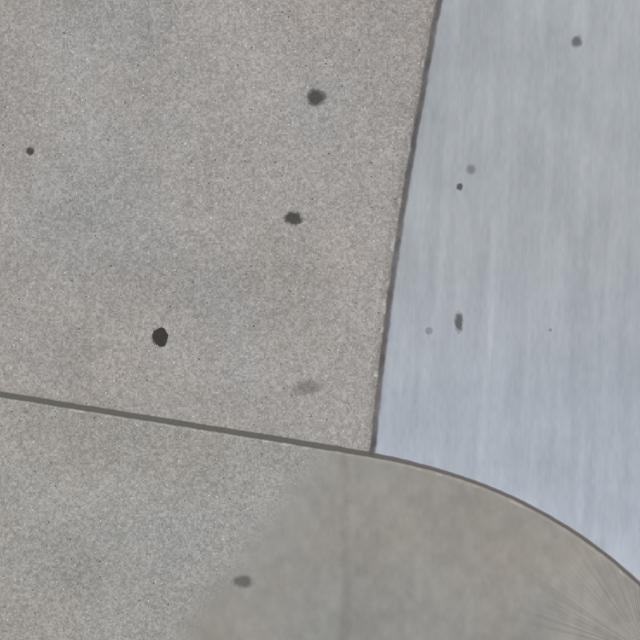
Reproduce this texture procedurally as a WebGL 1 fragment shader.

```glsl
precision highp float;
// Weathered concrete slabs divided by a leaning joint and a sweeping curved joint.
uniform vec2 u_resolution;

float hash(vec2 p) {
  vec3 q = fract(vec3(p.xyx) * 0.1031);
  q += dot(q, q.yzx + 33.33);
  return fract((q.x + q.y) * q.z);
}

float noise(vec2 p) {
  vec2 cell = floor(p);
  vec2 f = fract(p);
  f = f * f * (3.0 - 2.0 * f);
  float low = mix(hash(cell), hash(cell + vec2(1.0, 0.0)), f.x);
  float high = mix(hash(cell + vec2(0.0, 1.0)), hash(cell + vec2(1.0)), f.x);
  return mix(low, high, f.y);
}

// Layered noise centred on zero.
float fbm(vec2 p) {
  float sum = 0.0;
  float amp = 0.5;
  for (int i = 0; i < 4; i++) {
    sum += amp * (noise(p) - 0.5);
    p = mat2(1.6, 1.2, -1.2, 1.6) * p + 17.3;
    amp *= 0.55;
  }
  return sum;
}

// Signed distance to the leaning joint, positive on its right.
float leaningJoint(vec2 p) {
  float t = p.y - 0.297;
  float slope = 0.10 + 0.142 * t;
  return (p.x - 0.582 - t * (0.10 + 0.071 * t)) / sqrt(1.0 + slope * slope);
}

// Signed distance to the sweeping joint, positive above it.
float sweepingJoint(vec2 p) {
  float s = max(p.x - 0.53, 0.0);
  float height = 0.384 - 0.162 * p.x - s * s * (0.20 + 0.87 * s);
  float slope = 0.162 + s * (0.40 + 2.61 * s);
  return (p.y - height) / sqrt(1.0 + slope * slope);
}

float line(float d, float halfWidth, float blur) {
  return 1.0 - smoothstep(halfWidth - blur, halfWidth + blur, abs(d));
}

// Elliptical stain with a ragged rim.
float stain(vec2 p, vec2 centre, vec2 radius, float blur) {
  float r = length((p - centre) / radius) + 0.7 * fbm(p * 130.0);
  return 1.0 - smoothstep(1.0 - blur, 1.0 + blur, r);
}

// Sparse specks, at most one in each grid cell.
float specks(vec2 p, float cells, float density) {
  vec2 g = p * cells;
  vec2 id = floor(g);
  vec2 centre = 0.25 + 0.5 * vec2(hash(id + 3.1), hash(id + 8.7));
  float radius = mix(0.08, 0.22, hash(id + 5.3));
  float present = step(1.0 - density, hash(id + 21.9));
  return present * (1.0 - smoothstep(radius * 0.4, radius, length(fract(g) - centre)));
}

vec3 warmSlab(vec2 p, float above, float px) {
  float smoothed = smoothstep(-0.03, 0.06, p.x - 0.26 - 0.75 * p.y);
  smoothed *= 1.0 - smoothstep(-0.006, 0.006, above);
  vec3 top = vec3(0.615, 0.604, 0.593) + 0.012 * smoothstep(0.3, 1.0, p.x + 0.2 * p.y) * vec3(0.6, 0.1, 0.0);
  vec3 color = mix(vec3(0.602, 0.596, 0.583), top, smoothstep(-px, px, above));
  color = mix(color, vec3(0.578, 0.567, 0.547), smoothed);
  float grain = 0.14 * fbm(p * 210.0) + 0.09 * (noise(p * 370.0) - 0.5);
  float soft = 0.07 * fbm(p * vec2(75.0, 55.0));
  color += mix(grain, soft, smoothed) + 0.075 * fbm(p * 9.0);
  color += 0.03 * fbm(p * 6.0 + 40.0) * vec3(1.0, 0.0, -0.8);
  color += (1.0 - smoothed) * (0.11 * specks(p, 105.0, 0.12) - 0.12 * specks(p + 7.0, 85.0, 0.07));
  // Faint trowel ridge and fan of scratches in the smoothed corner.
  float ridge = line(p.x - 0.537 - 0.012 * fbm(vec2(p.y * 14.0, 2.0)), 0.007, 0.007);
  color -= 0.028 * ridge * smoothed;
  vec2 fan = p - vec2(1.01, -0.02);
  float scratches = noise(vec2(atan(fan.y, -fan.x) * 55.0, 4.0)) - 0.5;
  return color + 0.055 * scratches * smoothed * (1.0 - smoothstep(0.08, 0.25, length(fan)));
}

vec3 coolSlab(vec2 p, float above) {
  vec3 color = mix(vec3(0.655, 0.685, 0.725), vec3(0.645, 0.664, 0.685), smoothstep(0.2, 0.65, p.y));
  vec2 along = vec2(p.x - 0.06 * p.y, p.y);
  color += 0.07 * fbm(along * vec2(75.0, 7.0)) + 0.05 * fbm(p * 12.0);
  color += 0.045 * fbm(p * vec2(190.0, 80.0));
  float scrape = line(p.x - 0.768 - 0.04 * (p.y - 0.5), 0.004, 0.004);
  color += 0.025 * scrape * smoothstep(0.4, 0.48, p.y) * (1.0 - smoothstep(0.6, 0.68, p.y));
  return color + 0.025 * (1.0 - smoothstep(0.0, 0.08, above)) - 0.12 * specks(p, 26.0, 0.035);
}

void main() {
  vec2 p = gl_FragCoord.xy / u_resolution;
  float px = 1.0 / min(u_resolution.x, u_resolution.y);
  float wobble = 0.004 * fbm(p * 55.0);
  float side = leaningJoint(p) + wobble;
  float above = sweepingJoint(p) + 0.4 * wobble;
  float upper = smoothstep(-px, px, above);
  float cool = upper * smoothstep(-0.003, 0.004, side);
  vec3 color = mix(warmSlab(p, above, px), coolSlab(p, above), cool);

  // Stains on the warm slabs, then on the cool slab.
  float dark = 0.72 * stain(p, vec2(0.494, 0.848), vec2(0.013, 0.012), 0.45);
  dark = max(dark, 0.75 * stain(p, vec2(0.458, 0.659), vec2(0.014, 0.010), 0.4));
  dark = max(dark, 0.92 * stain(p, vec2(0.250, 0.473), vec2(0.011, 0.015), 0.15));
  dark = max(dark, 0.75 * stain(p, vec2(0.047, 0.764), vec2(0.006), 0.4));
  dark = max(dark, 0.45 * stain(p, vec2(0.379, 0.092), vec2(0.015, 0.009), 0.5));
  dark = max(dark, 0.28 * stain(p, vec2(0.480, 0.394), vec2(0.020, 0.010), 0.6));
  dark = max(dark, 0.50 * stain(p, vec2(0.901, 0.935), vec2(0.008), 0.5));
  dark = max(dark, 0.65 * stain(p, vec2(0.718, 0.708), vec2(0.005), 0.4));
  dark = max(dark, 0.30 * stain(p, vec2(0.736, 0.735), vec2(0.007), 0.5));
  dark = max(dark, 0.60 * stain(p, vec2(0.717, 0.496), vec2(0.006, 0.014), 0.4));
  color = mix(color, vec3(0.21, 0.21, 0.20), dark);

  // Joints: shaded groove, chipped pale rim and a rusty thin end.
  float wear = 0.75 + 0.7 * fbm(p * 42.0);
  float leaning = upper * line(side, 0.0045, 0.0028);
  color -= 0.05 * upper * line(side + 0.004, 0.009, 0.007);
  color = mix(color, vec3(0.34, 0.335, 0.34), leaning * clamp(wear, 0.3, 0.95));
  float chips = smoothstep(0.62, 0.85, noise(p * 70.0));
  color += 0.10 * chips * upper * line(side + 0.007, 0.003, 0.002);
  float thin = smoothstep(0.45, 0.75, p.x);
  float sweeping = line(above, mix(0.0046, 0.0027, thin), 0.0018);
  color = mix(color, mix(vec3(0.36, 0.355, 0.33), vec3(0.39, 0.36, 0.335), thin), 0.85 * sweeping);
  color += 0.06 * line(above + 0.006, 0.002, 0.002) * (0.4 + chips);
  gl_FragColor = vec4(clamp(color, 0.0, 1.0), 1.0);
}
```
